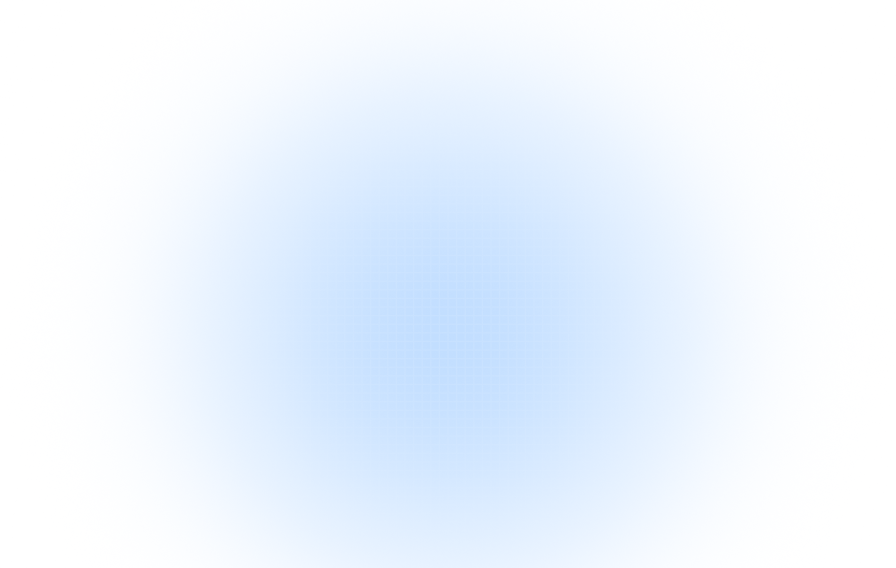
A Shadertoy shader for this background:

```glsl
// A soft blue glow on white, centred a little below the middle of the canvas.
// A round Gaussian falloff tints the white, and a fine mesh of paler lines
// shows through the heart of the glow and fades outwards.

// Coverage of thin lines repeated along both axes, smoothed over one pixel
float meshLines(vec2 p, float spacing, float halfWidth, float pixel) {
    vec2 toLine = abs(fract(p / spacing + 0.5) - 0.5) * spacing;
    vec2 cover = clamp((halfWidth - toLine) / pixel + 0.5, 0.0, 1.0);
    cover *= min(1.0, 2.0 * halfWidth / pixel);
    return max(cover.x, cover.y);
}

void mainImage(out vec4 fragColor, in vec2 fragCoord) {
    // Canvas widths, measured from the centre of the glow
    vec2 p = (fragCoord - iResolution.xy * vec2(0.5, 0.414)) / iResolution.x;
    float t = length(p) / 0.5;

    // Round glow that reaches pure white at t = 1
    float glow = exp(-3.5 * t * t) * (1.0 - smoothstep(0.5, 1.02, t));
    vec3 color = vec3(1.0) - vec3(0.24, 0.13, 0.0) * glow;

    // Pale mesh, strongest at the centre
    float mesh = meshLines(p, 0.0096, 0.0007, 1.0 / iResolution.x);
    color = mix(color, vec3(1.0), 0.09 * mesh * exp(-9.0 * t * t));

    // Fine dither against banding
    float grain = fract(sin(dot(floor(fragCoord), vec2(12.9898, 78.233))) * 43758.5453);
    fragColor = vec4(color + (grain - 0.5) / 255.0, 1.0);
}
```
